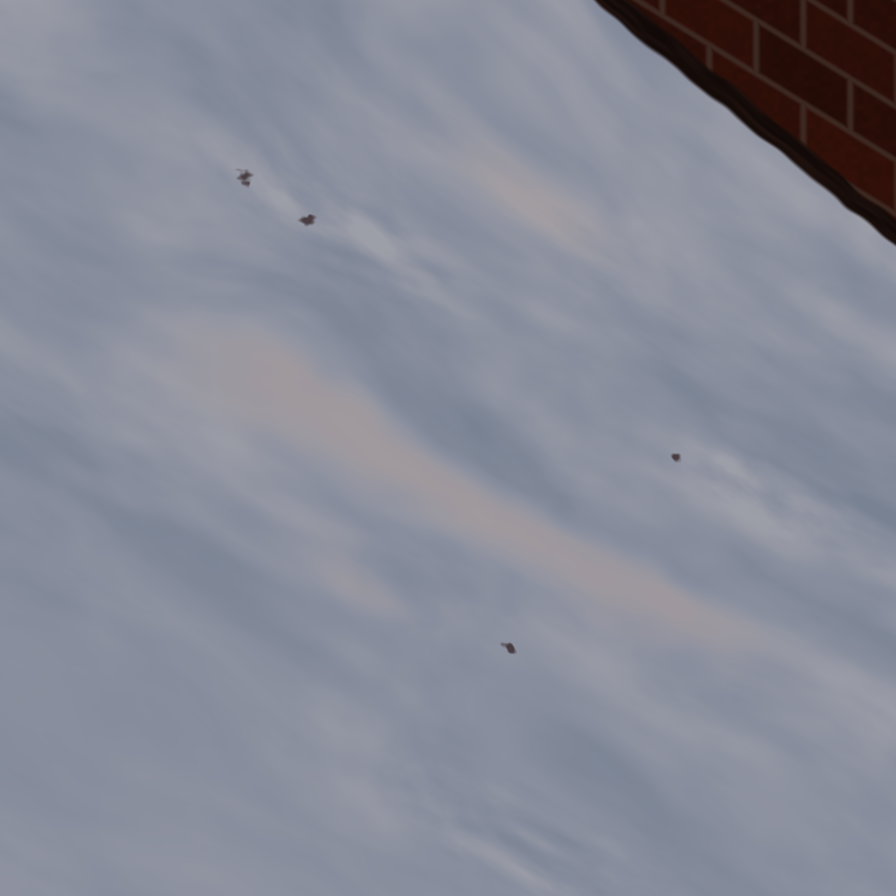
Give the GLSL for this texture, as a three.js fragment shader.

```glsl
// Draws a wind-swept snow bank in blue shade with a dark brick wall in the upper right corner.
varying vec2 vUv;

const vec3 SNOW_MID = vec3(0.54, 0.56, 0.62);
const vec3 SNOW_SHADE = vec3(0.485, 0.52, 0.585);
const vec3 SNOW_LIGHT = vec3(0.60, 0.61, 0.65);
const vec3 SNOW_WARM = vec3(0.625, 0.60, 0.62);
const vec3 BRICK = vec3(0.17, 0.055, 0.03);
const vec3 MORTAR = vec3(0.24, 0.17, 0.14);
const vec3 GAP_DARK = vec3(0.09, 0.05, 0.04);
const vec3 SPECK = vec3(0.23, 0.18, 0.19);

const vec2 DRIFT_DIR = vec2(0.877, -0.480);    // direction of the wind streaks
const vec2 WALL_NORMAL = vec2(0.634, 0.773);
const float WALL_OFFSET = 1.193;
const float GAP_WIDTH = 0.024;
const float COURSE_SLOPE = 0.62;
const vec2 BRICK_SIZE = vec2(0.105, 0.060);
const vec2 BRICK_ORIGIN = vec2(0.844, 1.441);
const float MORTAR_WIDTH = 0.0035;
const float RIDGE_ACROSS = 0.64;               // place of the main ridge across the streaks
const float EDGE_BLUR = 0.003;

float hash(vec2 p) {
  return fract(sin(dot(p, vec2(127.1, 311.7))) * 43758.5453);
}

float noise(vec2 p) {
  vec2 i = floor(p), f = fract(p);
  f = f * f * f * (f * (f * 6.0 - 15.0) + 10.0);
  return mix(mix(hash(i), hash(i + vec2(1.0, 0.0)), f.x),
             mix(hash(i + vec2(0.0, 1.0)), hash(i + 1.0), f.x), f.y);
}

float fbm(vec2 p) {
  float sum = 0.0, amp = 0.53;
  for (int i = 0; i < 4; i++) {
    sum += amp * noise(p);
    p = mat2(0.96, 0.28, -0.28, 0.96) * p * 2.03 + 17.3;
    amp *= 0.5;
  }
  return sum;
}

// Soft round spot, 1 at the centre
float spot(vec2 p, vec2 centre, vec2 size) {
  vec2 d = (p - centre) / size;
  return exp(-dot(d, d));
}

// Uv in streak space: x along the drift, y across it
vec2 toDrift(vec2 p) {
  return vec2(dot(p, DRIFT_DIR), dot(p, vec2(-DRIFT_DIR.y, DRIFT_DIR.x)));
}

vec3 snow(vec2 uv) {
  vec2 q = toDrift(uv);
  q.y += 0.16 * q.x * smoothstep(0.75, 1.15, q.y);
  vec2 warp = vec2(noise(q * 5.0 + 3.0), noise(q * vec2(4.0, 7.0) + 31.0)) - 0.5;
  vec2 w = q + warp * vec2(0.10, 0.05);

  // Broad puffs and streaks, calmer towards the lower left
  float rough = smoothstep(0.20, 0.65, q.y);
  float tone = (fbm(w * vec2(4.0, 9.0) + 5.0) - 0.5) * mix(1.5, 2.9, rough) - 0.12;
  vec2 s = w * vec2(5.0, 17.0) + 40.0;
  tone += (fbm(s) - fbm(s + vec2(0.1, 0.45))) * mix(0.5, 1.6, rough);

  // Crusted patches with finer relief
  float crust = spot(q, toDrift(vec2(0.37, 0.76)), vec2(0.17, 0.05))
              + spot(q, toDrift(vec2(0.86, 0.45)), vec2(0.14, 0.04))
              + spot(q, toDrift(vec2(0.60, 0.05)), vec2(0.18, 0.06));
  vec2 c = w * vec2(15.0, 38.0);
  tone += crust * (0.25 + 2.2 * (fbm(c) - fbm(c + vec2(0.2, 0.6))));

  // Main ridge: crisp upper rim, soft lower flank, shadow band above
  float d = q.y - RIDGE_ACROSS + warp.y * 0.035 + (noise(q * 22.0) - 0.5) * 0.012;
  float along = smoothstep(-0.20, 0.0, q.x) * smoothstep(0.70, 0.50, q.x);
  float ridge = smoothstep(0.055, 0.015, d) * smoothstep(-0.075, 0.0, d) * along;
  float band = (d - 0.075) / 0.035;
  float shadow = exp(-band * band) * smoothstep(-0.20, 0.05, q.x);
  float puff = spot(q, toDrift(vec2(0.41, 0.35)), vec2(0.09, 0.035))
             + spot(q, toDrift(vec2(0.60, 0.79)), vec2(0.12, 0.035));
  tone = mix(tone, 0.95 + tone * 0.2, ridge) + puff * 0.65 - shadow * 0.65;

  // Brighter snow beside the wall
  tone += 0.5 * smoothstep(0.14, 0.04, WALL_OFFSET - dot(uv, WALL_NORMAL));
  tone = clamp(tone, -1.25, 1.25);

  vec3 light = mix(SNOW_LIGHT, SNOW_WARM, clamp(ridge + puff * 0.7, 0.0, 1.0));
  vec3 col = mix(SNOW_MID, tone < 0.0 ? SNOW_SHADE : light, abs(tone));

  // Dark specks of debris, in two pairs
  for (int i = 0; i < 4; i++) {
    float pair = floor(float(i) / 2.0), second = mod(float(i), 2.0);
    vec2 at = mix(vec2(0.273, 0.802), vec2(0.755, 0.490), pair)
            + second * mix(vec2(0.069, -0.047), vec2(-0.187, -0.213), pair);
    float size = mix(0.011, 0.007, pair);
    vec2 r = toDrift(uv - at) * vec2(0.8, 1.5);
    float dist = length(r) + (noise(uv * 170.0) - 0.5) * size;
    col = mix(col, SPECK, 0.85 * smoothstep(size, size * 0.3, dist));
  }
  return col;
}

vec3 wall(vec2 uv, float depth) {
  vec2 p = (vec2(uv.x, uv.y + COURSE_SLOPE * uv.x) - BRICK_ORIGIN) / BRICK_SIZE;
  p.x += 0.5 * mod(floor(p.y), 2.0);
  vec2 joint = (0.5 - abs(fract(p) - 0.5)) * BRICK_SIZE;
  float line = 1.0 - smoothstep(MORTAR_WIDTH - EDGE_BLUR, MORTAR_WIDTH + EDGE_BLUR, min(joint.x, joint.y));
  vec3 col = BRICK * (0.85 + 0.25 * hash(floor(p)) + 0.15 * (noise(uv * 150.0) - 0.5));
  col = mix(col, MORTAR, line * 0.9);
  vec3 gap = GAP_DARK * (0.65 + 0.7 * noise(vec2(uv.x * 30.0, depth * 220.0)));
  return mix(gap, col, smoothstep(GAP_WIDTH - EDGE_BLUR, GAP_WIDTH + EDGE_BLUR, depth));
}

void main() {
  float depth = dot(vUv, WALL_NORMAL) - WALL_OFFSET + (noise(vUv * 28.0) - 0.5) * 0.008;
  float inWall = smoothstep(-EDGE_BLUR, EDGE_BLUR, depth);
  gl_FragColor = vec4(mix(snow(vUv), wall(vUv, depth), inWall), 1.0);
}
```
